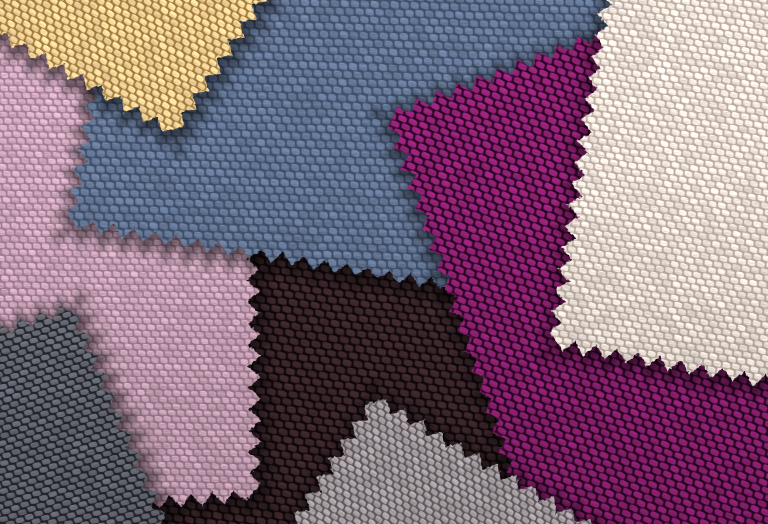
A Shadertoy shader for this texture:

```glsl
#define TOOTH_PITCH 0.041
#define TOOTH_DEPTH 0.024
#define FRAY 0.005
#define SHADOW_REACH 0.035
#define SHADOW_DEPTH 0.5
#define SHADOW_SHIFT vec2(0.004, -0.008)
#define RIM_WIDTH 0.006
#define FIBRE_GRAIN 0.14
#define THREAD_SLANT 0.22

float hash(vec2 p) {
    vec3 q = fract(p.xyx * 0.1031);
    q += dot(q, q.yzx + 33.33);
    return fract((q.x + q.y) * q.z);
}

float noise(vec2 p) {
    vec2 i = floor(p), f = fract(p);
    f = f * f * (3.0 - 2.0 * f);
    vec2 e = vec2(0.0, 1.0);
    return mix(mix(hash(i), hash(i + e.yx), f.x),
               mix(hash(i + e.xy), hash(i + e.yy), f.x), f.y);
}

mat2 rotation(float angle) {
    float c = cos(angle), s = sin(angle);
    return mat2(c, -s, s, c);
}

// Signed distance to a zigzag cut; negative on the side of "inner"
float pinkedEdge(vec2 q, vec2 along, vec2 inner) {
    vec2 normal = vec2(-along.y, along.x);
    normal *= -sign(dot(normal, inner));
    float t = dot(q, along) / TOOTH_PITCH;
    float tooth = abs(fract(t) - 0.5) * 2.0 - 0.5;
    float depth = TOOTH_DEPTH * mix(0.75, 1.1, hash(vec2(floor(t) + 40.0, 7.0)));
    return 0.75 * (dot(q, normal) + depth * tooth);
}

// Cloth corner bounded by two pinked edges
float clothCorner(vec2 q, vec2 sideA, vec2 sideB) {
    return max(pinkedEdge(q, sideA, sideB), pinkedEdge(q, sideB, sideA));
}

// Staggered threads; weave holds cell width, cell height and angle
vec3 wovenCloth(vec2 p, vec3 gap, vec3 thread, vec3 weave) {
    vec2 uv = rotation(weave.z) * p / weave.xy + 200.0;
    uv.y += 0.12 * (noise(p * 35.0 + 9.0) - 0.5);
    uv.x += 0.5 * mod(floor(uv.y), 2.0);
    vec2 f = fract(uv) - 0.5;
    vec2 id = floor(uv);
    f.y += THREAD_SLANT * f.x;
    vec2 bulge = max(1.0 - 4.0 * f * f, 0.0);
    float cover = smoothstep(0.0, 0.6, bulge.x * bulge.y);
    float fibre = noise(uv * vec2(2.0, 6.0)) - 0.5;
    vec3 yarn = thread * (0.94 + 0.12 * hash(id) + FIBRE_GRAIN * fibre);
    yarn *= 1.0 + 0.15 * f.y;
    return mix(gap, yarn, cover);
}

// Lays one swatch and its shadow over the cloth below
void laySwatch(inout vec3 color, vec2 p, vec2 corner, vec2 sideA, vec2 sideB,
               vec3 gap, vec3 thread, vec3 weave) {
    vec2 q = p - corner;
    float pixel = 1.0 / iResolution.y;
    float shadow = clothCorner(q - SHADOW_SHIFT, sideA, sideB);
    color *= 1.0 - SHADOW_DEPTH * (1.0 - smoothstep(-0.008, SHADOW_REACH, shadow));

    float fray = FRAY * (noise(p * 240.0 + 30.0) - 0.5);
    float d = clothCorner(q, sideA, sideB) + fray;
    vec3 cloth = wovenCloth(p, gap, thread, weave);
    float rim = smoothstep(-RIM_WIDTH, 0.0, d);
    cloth = mix(cloth, thread * (0.8 + 0.4 * noise(p * 180.0)), 0.5 * rim);
    color = mix(color, cloth, 1.0 - smoothstep(-pixel, pixel, d));
}

void mainImage(out vec4 fragColor, in vec2 fragCoord) {
    vec2 p = fragCoord / iResolution.y;
    p.x *= 1.463 * iResolution.y / iResolution.x;

    // Dark brown base
    vec3 color = wovenCloth(p, vec3(0.06, 0.03, 0.04), vec3(0.25, 0.16, 0.18),
                            vec3(0.021, 0.0145, -0.12));
    // Pink
    laySwatch(color, p, vec2(0.487, 0.055), vec2(-0.012, 1.0), vec2(-0.997, -0.075),
              vec3(0.62, 0.47, 0.56), vec3(0.82, 0.67, 0.75), vec3(0.017, 0.0125, -0.02));
    // Blue
    laySwatch(color, p, vec2(0.133, 0.574), vec2(0.177, 0.984), vec2(0.987, -0.163),
              vec3(0.24, 0.30, 0.40), vec3(0.40, 0.47, 0.59), vec3(0.019, 0.015, -0.03));
    // Purple
    laySwatch(color, p, vec2(0.741, 0.779), vec2(0.933, 0.360), vec2(0.325, -0.946),
              vec3(0.16, 0.02, 0.13), vec3(0.57, 0.13, 0.46), vec3(0.021, 0.0135, -0.3));
    // Cream
    laySwatch(color, p, vec2(1.053, 0.344), vec2(0.152, 0.988), vec2(0.985, -0.175),
              vec3(0.71, 0.65, 0.60), vec3(0.94, 0.90, 0.87), vec3(0.018, 0.0125, -0.15));
    // Yellow
    laySwatch(color, p, vec2(0.331, 0.747), vec2(-0.871, 0.491), vec2(0.552, 0.834),
              vec3(0.60, 0.46, 0.24), vec3(0.94, 0.82, 0.59), vec3(0.018, 0.0125, -0.45));
    // Charcoal
    laySwatch(color, p, vec2(0.137, 0.413), vec2(-0.953, -0.304), vec2(0.392, -0.920),
              vec3(0.13, 0.14, 0.17), vec3(0.42, 0.43, 0.47), vec3(0.019, 0.0125, 0.35));
    // Silver
    laySwatch(color, p, vec2(0.713, 0.240), vec2(-0.541, -0.841), vec2(0.861, -0.508),
              vec3(0.39, 0.37, 0.38), vec3(0.72, 0.68, 0.70), vec3(0.017, 0.012, -0.5));

    // Gentle light from above
    color *= mix(0.92, 1.04, smoothstep(0.0, 0.8, p.y));
    fragColor = vec4(clamp(color, 0.0, 1.0), 1.0);
}
```
